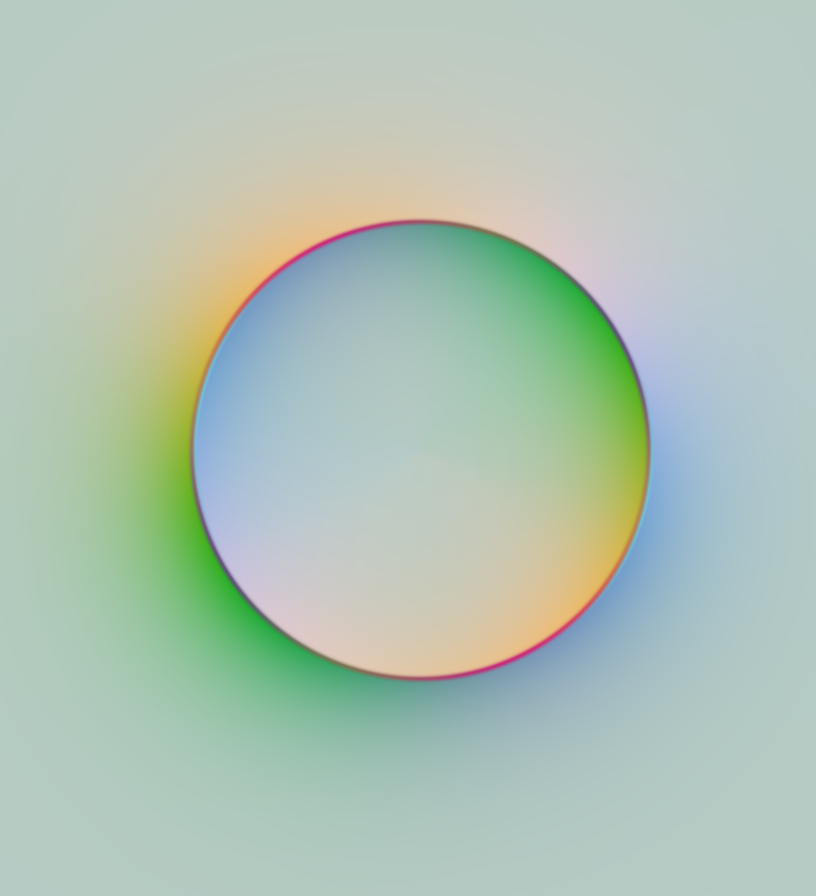
Write a Shadertoy shader that draws this background.

```glsl
// A thin iridescent ring with spectral glows on a pale sage background.

#define CENTER vec2(0.0137, -0.0026) // offset from the middle, in canvas heights
#define RADIUS 0.2550
#define BACKGROUND vec3(0.714, 0.796, 0.765)
#define GLOW_STRENGTH 1.22
#define DARK_REACH 0.070             // decay length of the deep colours
#define LIGHT_REACH 0.110            // decay length of the pale colours
#define RIM_WIDTH 0.0030
#define GLINT_COLOR vec3(0.45, 0.78, 0.86)
#define GLINT_WIDTH 0.0018
#define GLINT_ANGLE 2.92

// Glow colour around the ring, as a short harmonic series per channel
vec3 glowHue(float angle) {
    vec3 hue = vec3(0.604, 0.708, 0.583);
    hue += vec3(0.038, -0.010, 0.305) * cos(angle);
    hue += vec3(0.288, 0.072, 0.056) * sin(angle);
    hue += vec3(-0.040, 0.000, -0.045) * cos(2.0 * angle);
    hue += vec3(-0.084, 0.027, -0.029) * sin(2.0 * angle);
    hue += vec3(-0.035, 0.000, 0.010) * cos(3.0 * angle);
    hue += vec3(0.070, 0.000, 0.030) * sin(3.0 * angle);
    return hue;
}

// Rim colour, which repeats on opposite sides of the ring
vec3 rimHue(float angle) {
    vec3 hue = vec3(0.597, 0.330, 0.385);
    hue += vec3(-0.030, 0.083, 0.000) * cos(2.0 * angle);
    hue += vec3(-0.240, 0.040, 0.020) * sin(2.0 * angle);
    hue += vec3(0.000, 0.030, 0.000) * cos(4.0 * angle);
    hue += vec3(0.000, -0.133, 0.095) * sin(4.0 * angle);
    return hue;
}

float bell(float x, float width) {
    return exp(-x * x / (width * width));
}

// Glow on one side of the ring: pale tints reach farther than deep ones
vec3 glow(float angle, float dist) {
    vec3 tint = glowHue(angle) - BACKGROUND;
    vec3 light = max(tint, 0.0) * exp(-dist / LIGHT_REACH);
    vec3 deep = min(tint, 0.0) * exp(-dist / DARK_REACH);
    return GLOW_STRENGTH * (light + deep);
}

void mainImage(out vec4 fragColor, in vec2 fragCoord) {
    vec2 p = (fragCoord - 0.5 * iResolution.xy) / iResolution.y - CENTER;
    float angle = atan(p.y, p.x);
    float dist = length(p) - RADIUS;
    float pixel = 1.0 / iResolution.y;

    // The inner glow is the outer glow turned by half a circle
    float outside = smoothstep(-RIM_WIDTH, RIM_WIDTH, dist);
    vec3 inner = glow(angle + 3.14159, abs(dist));
    vec3 outer = glow(angle, abs(dist));
    vec3 color = BACKGROUND + mix(inner, outer, outside);

    // Saturated rim
    float rim = bell(dist, max(RIM_WIDTH, pixel));
    color = mix(color, rimHue(angle), 0.9 * rim);

    // Cyan glints: inside on the left, outside on the right
    float glintOffset = 0.0042 * sign(p.x);
    float glintArc = max(cos(2.0 * (angle - GLINT_ANGLE)), 0.0);
    float glint = bell(dist - glintOffset, max(GLINT_WIDTH, pixel));
    color = mix(color, GLINT_COLOR, 0.7 * glint * glintArc * glintArc);

    fragColor = vec4(clamp(color, 0.0, 1.0), 1.0);
}
```
